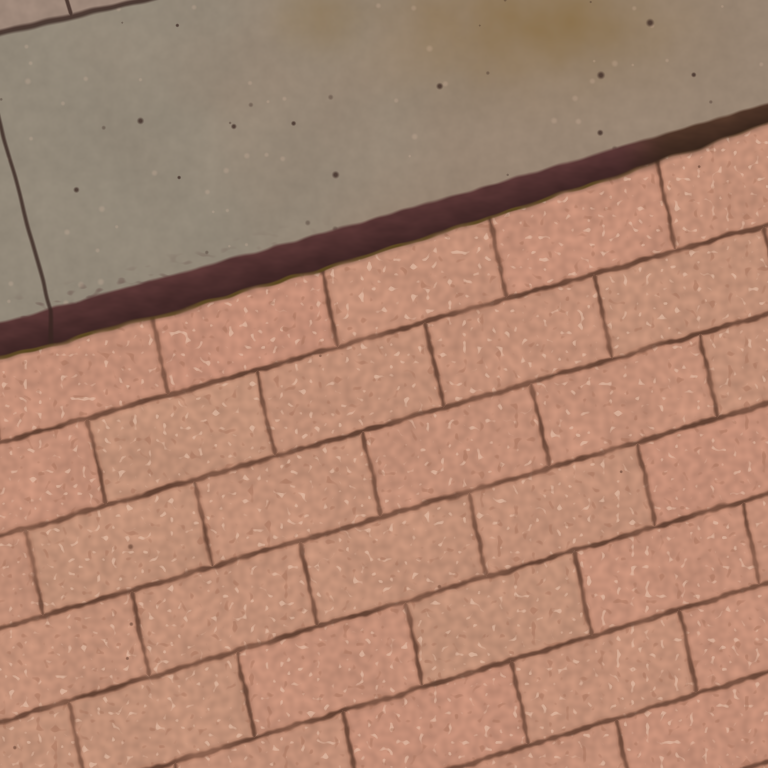
Write a WebGL 1 fragment shader that draws this texture.

```glsl
precision highp float;
uniform vec2 u_resolution;

// Paving layout, in canvas units with y pointing down
const float ROW_HEIGHT = 0.1211;
const float ROW_TAPER = 0.0045;
const float ROW_SLOPE = 0.284;
const float ROW_START = 0.5765;
const float BRICK_LENGTH = 0.2331;
const float BRICK_LEAN = 0.21;
const float BOND_SHIFT = 0.52;
const float JOINT_HALF = 0.0007;
const float JOINT_SOFT = 0.0030;

// Kerb edges as offset, slope and bend
const vec3 KERB_TOP = vec3(0.4195, 0.270, 0.0154);
const vec3 KERB_FOOT = vec3(0.4655, 0.255, 0.0500);

const vec3 BRICK = vec3(0.750, 0.565, 0.468);
const vec3 BRICK_PINK = vec3(0.775, 0.550, 0.465);
const vec3 BRICK_WORN = vec3(0.640, 0.440, 0.350);
const vec3 JOINT = vec3(0.370, 0.245, 0.190);
const vec3 FLECK = vec3(0.900, 0.760, 0.670);
const vec3 STONE_COOL = vec3(0.570, 0.530, 0.470);
const vec3 STONE_WARM = vec3(0.595, 0.520, 0.450);
const vec3 STAIN = vec3(0.540, 0.440, 0.300);
const vec3 FACE_PURPLE = vec3(0.305, 0.185, 0.180);
const vec3 FACE_BROWN = vec3(0.275, 0.185, 0.140);
const vec3 MOSS = vec3(0.360, 0.285, 0.130);
const vec3 GAP = vec3(0.220, 0.150, 0.130);
const vec3 UPPER_SLAB = vec3(0.610, 0.525, 0.470);

float hash(vec2 p) {
  return fract(sin(dot(p, vec2(127.1, 311.7))) * 43758.55);
}

vec2 gradientAt(vec2 cell) {
  float angle = 6.2832 * hash(cell);
  return vec2(cos(angle), sin(angle));
}

// Gradient noise, roughly -0.7 to 0.7
float noise(vec2 p) {
  vec2 i = floor(p), f = fract(p);
  vec2 s = f * f * f * (f * (f * 6.0 - 15.0) + 10.0);
  vec2 e = vec2(1.0, 0.0);
  float a = dot(gradientAt(i), f);
  float b = dot(gradientAt(i + e.xy), f - e.xy);
  float c = dot(gradientAt(i + e.yx), f - e.yx);
  float d = dot(gradientAt(i + e.xx), f - e.xx);
  return mix(mix(a, b, s.x), mix(c, d, s.x), s.y);
}

float fbm(vec2 p) {
  float sum = 0.0, amp = 0.6;
  for (int i = 0; i < 3; i++) {
    sum += amp * noise(p);
    p = p * 2.03 + 17.3;
    amp *= 0.5;
  }
  return sum;
}

// Soft round spots, one per chosen cell
float spots(vec2 p, float cells, float density, float radius) {
  p *= cells;
  vec2 id = floor(p);
  vec2 centre = 0.3 + 0.4 * vec2(hash(id + 3.1), hash(id + 8.7));
  float r = radius * mix(0.5, 1.2, hash(id + 5.3));
  float chosen = step(hash(id + 1.9), density);
  return chosen * (1.0 - smoothstep(0.3 * r, 1.5 * r, length(fract(p) - centre)));
}

float edgeY(vec3 edge, float x) {
  return edge.x - x * (edge.y + edge.z * x);
}

float line(float dist, float halfWidth, float soft) {
  return 1.0 - smoothstep(halfWidth, halfWidth + soft, abs(dist));
}

vec3 paving(vec2 p, float px) {
  vec2 q = p + 0.0030 * vec2(noise(p * 30.0), noise(p * 30.0 + 40.0));
  float height = ROW_HEIGHT - ROW_TAPER * q.x;
  float v = max((q.y + ROW_SLOPE * q.x - ROW_START) / height, -0.6);
  float row = floor(v);
  float u = (q.x - BRICK_LEAN * q.y) / BRICK_LENGTH - BOND_SHIFT * row;
  float rowDist = abs(v - floor(v + 0.5)) * height * 0.96;
  float endDist = abs(u - floor(u + 0.5)) * BRICK_LENGTH * 0.98;
  float rough = 0.0022 * noise(p * 85.0);
  float joint = min(rowDist, endDist + 0.0004) + rough;

  // Brick body: tint, grain and clustered mineral flecks
  float tint = hash(vec2(floor(u), row));
  vec3 col = mix(BRICK, BRICK_PINK, 0.7 * tint);
  col *= 1.0 + 0.07 * fbm(p * 14.0) + 0.10 * noise(p * 85.0);
  float cluster = 0.10 * noise(p * 22.0);
  float pale = smoothstep(0.27, 0.52, noise(p * 105.0 + 5.0) + cluster);
  float dark = smoothstep(0.28, 0.52, noise(p * 90.0 + 31.0) - cluster);
  col = mix(col, FLECK, 0.62 * pale);
  col = mix(col, BRICK_WORN, 0.50 * dark);
  col = mix(col, JOINT, 0.6 * spots(p + 0.21, 20.0, 0.025, 0.07));

  // Worn rims and unevenly filled joints
  float fill = clamp(0.78 + 0.6 * noise(p * 17.0 + 11.0), 0.45, 0.95);
  fill *= mix(0.88, 1.0, step(rowDist, endDist));
  col = mix(col, BRICK_WORN, 0.50 * (1.0 - smoothstep(0.001, 0.009, joint)));
  return mix(col, JOINT, fill * line(max(joint, 0.0), JOINT_HALF, JOINT_SOFT + px));
}

vec3 kerbSurface(vec2 p, float topEdge, float px) {
  vec3 col = mix(STONE_COOL, STONE_WARM, smoothstep(0.1, 0.7, p.x + 0.3 * fbm(p * 5.0)));
  col *= 1.0 + 0.06 * fbm(p * 9.0) + 0.05 * fbm(p * 60.0);
  vec2 fromStain = (p - vec2(0.69, 0.03)) * vec2(6.0, 13.0);
  float stain = exp(-dot(fromStain, fromStain)) + 0.5 * smoothstep(0.08, 0.0, length(p - vec2(0.41, 0.02)));
  col = mix(col, STAIN, 0.75 * stain * (1.0 + 0.8 * fbm(p * 14.0)));
  col = mix(col, FLECK, 0.20 * spots(p, 42.0, 0.10, 0.14));
  col = mix(col, GAP, 0.75 * spots(p + 0.13, 15.0, 0.22, 0.062));
  col = mix(col, GAP, 0.35 * spots(p + 0.52, 30.0, 0.06, 0.08));
  float rim = smoothstep(0.035, 0.0, topEdge - p.y) * smoothstep(0.5, 0.1, p.x);
  col = mix(col, FACE_PURPLE, 0.4 * rim * smoothstep(0.15, 0.5, noise(p * vec2(60.0, 110.0))));

  // Neighbouring slab and its joint at the upper left
  float slab = p.y - 0.043 + 0.23 * p.x + 0.003 * noise(p * 30.0);
  col = mix(UPPER_SLAB * (1.0 + 0.12 * fbm(p * 40.0)), col, smoothstep(-px, px, slab));
  float split = line(p.x - 0.087 - 0.3 * p.y, 0.001, 0.003) * step(slab, 0.0);
  return mix(col, GAP, 0.8 * max(split, line(slab, 0.001, 0.004 + px)));
}

void main() {
  vec2 p = gl_FragCoord.xy / u_resolution;
  p.y = 1.0 - p.y;
  float px = 1.0 / min(u_resolution.x, u_resolution.y);
  float topEdge = edgeY(KERB_TOP, p.x) + 0.003 * noise(p * 35.0);
  float footEdge = edgeY(KERB_FOOT, p.x) + 0.005 * noise(p * 28.0 + 9.0);
  float soft = 0.0015 + px;

  // Kerb face, darker toward its foot
  float depth = clamp((p.y - topEdge) / (footEdge - topEdge), 0.0, 1.0);
  vec3 face = mix(FACE_PURPLE, FACE_BROWN, smoothstep(0.80, 0.88, p.x));
  face *= mix(1.15, 0.80, depth) * (1.0 + 0.2 * fbm(p * vec2(25.0, 60.0)));

  vec3 col = mix(kerbSurface(p, topEdge, px), face, smoothstep(-soft, soft, p.y - topEdge));
  float kerbJoint = p.x - min(0.27 * (p.y - 0.160), 0.066) + 0.002 * noise(p * 25.0);
  col = mix(col, GAP, 0.8 * line(kerbJoint, 0.0005 + 0.001 * depth, 0.0025 + px));

  // Paving, contact shadow and moss along the foot
  float below = p.y - footEdge;
  vec3 ground = paving(p, px) * mix(0.8, 1.0, smoothstep(0.0, 0.009, below));
  col = mix(col, ground, smoothstep(-soft, soft, below));
  float moss = line(below, 0.0006, 0.0035) * clamp(0.65 + 0.9 * noise(p * 32.0), 0.1, 1.0);
  col = mix(col, MOSS, moss * (1.0 - 0.8 * smoothstep(0.76, 0.86, p.x)));
  gl_FragColor = vec4(clamp(col, 0.0, 1.0), 1.0);
}
```
